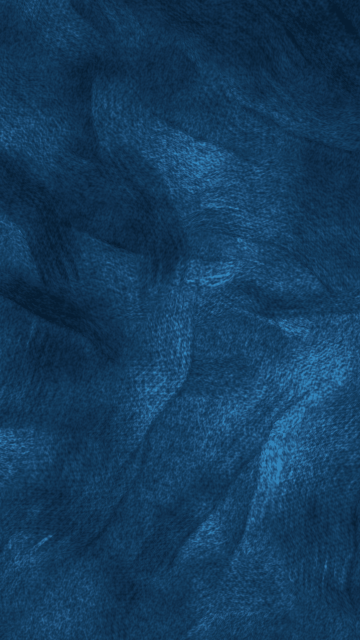
Write a Shadertoy shader that draws this texture.

```glsl
// Dark blue painted plaster: overlapping curved brush sweeps with fine leathery grain.

#define STROKES 32        // number of overlapping sweeps
#define STROKE_TONE 3.7   // spread of sweep brightness
#define EDGE 0.008        // softness of the crisp side of a sweep
#define CREASE 1.1        // depth of the dark line along that side
#define GLINT 2.8         // strength of bright scuffs at sweep ends
#define CLOUD 1.5         // contrast of the broad patches
#define GRAIN 1.6         // contrast of the fine grain
#define GRAIN_SCALE 92.0  // grain cells per canvas width
#define MID_TONE 1.95     // average position on the colour ramp

const vec3 RAMP[6] = vec3[6](
    vec3(0.04, 0.15, 0.25), vec3(0.06, 0.19, 0.31), vec3(0.07, 0.23, 0.36),
    vec3(0.09, 0.27, 0.42), vec3(0.13, 0.33, 0.50), vec3(0.16, 0.42, 0.61));

vec2 hash2(vec2 c) {
    vec2 k = vec2(dot(c, vec2(127.1, 311.7)), dot(c, vec2(269.5, 183.3)));
    return fract(sin(k) * 43758.55);
}

float cornerSlope(vec2 cell, vec2 offset) {
    float a = 6.2832 * hash2(cell).x;
    return dot(vec2(cos(a), sin(a)), offset);
}

// Gradient noise, roughly -1 to 1
float noise(vec2 p) {
    vec2 i = floor(p), f = p - i;
    vec2 u = f * f * f * (f * (f * 6.0 - 15.0) + 10.0);
    vec2 e = vec2(1.0, 0.0);
    float low = mix(cornerSlope(i, f), cornerSlope(i + e, f - e), u.x);
    float high = mix(cornerSlope(i + e.yx, f - e.yx), cornerSlope(i + 1.0, f - 1.0), u.x);
    return 1.5 * mix(low, high, u.y);
}

mat2 rotation(float a) {
    float c = cos(a), s = sin(a);
    return mat2(c, -s, s, c);
}

// Pits and flecks of several sizes, only slightly stretched along x
float leather(vec2 q) {
    q *= GRAIN_SCALE;
    return 0.75 * noise(q * vec2(0.85, 1.2)) + 0.7 * noise(q * vec2(1.6, 2.1) + 37.0)
         + 0.3 * noise(q * vec2(0.4, 0.55) + 71.0);
}

// Broad light and shade: dark top, glowing lower right, cloudy patches
float broadTone(vec2 p, vec2 uv) {
    float cloud = noise(p * 2.4 + 3.0) + 0.5 * noise(p * 5.0 + 11.0)
                + 0.4 * noise(p * 11.0) + 0.3 * noise(p * 26.0);
    vec2 glow = (uv - vec2(0.78, 0.40)) / vec2(0.30, 0.16);
    float top = smoothstep(0.72, 1.0, uv.y);
    float bottom = 1.0 - smoothstep(0.0, 0.2, uv.y);
    return CLOUD * cloud + 1.3 * exp(-dot(glow, glow)) - 1.5 * top - 0.5 * bottom + 0.1;
}

vec3 ramp(float tone) {
    tone = clamp(tone, -0.8, 6.0);
    int k = int(clamp(floor(tone), 0.0, 4.0));
    return mix(RAMP[k], RAMP[k + 1], tone - float(k));
}

void mainImage(out vec4 fragColor, in vec2 fragCoord) {
    vec2 uv = fragCoord / iResolution.xy;
    vec2 p = fragCoord / iResolution.x;
    vec2 canvas = vec2(1.0, iResolution.y / iResolution.x);

    float relief = 0.0;
    float grain = leather(rotation(1.2) * p);

    // Lay the sweeps over one another, each carrying its own grain direction
    for (int n = 0; n < STROKES; n++) {
        float id = float(n) + 1.0;
        vec2 shape = hash2(vec2(id, 5.0)), look = hash2(vec2(id, 23.0));
        vec2 pose = hash2(vec2(id, 41.0));
        vec2 spot = fract(id * vec2(0.7549, 0.5698));
        float len = mix(0.14, 0.42, shape.x);
        float width = mix(0.04, 0.15, shape.y);

        // Bent local frame: low sweeps climb to the right, high ones fall
        float angle = mix(0.65, -0.95, smoothstep(0.4, 0.7, spot.y)) + 1.2 * (pose.x - 0.5);
        angle += look.y > 0.5 ? 3.1416 : 0.0;
        vec2 q = rotation(angle) * (p - spot * canvas);
        q.y += mix(-1.2, 1.2, pose.y) * q.x * q.x + 0.02 * noise(p * 6.0 + id * 7.0);
        float side = q.y / width;
        float streak = noise(q * vec2(7.0, 60.0) + id * 9.0);
        float bristle = noise(q * vec2(16.0, 125.0) + id * 5.0);

        // Soft on one side, crisp on the other, ragged at both ends
        float ends = 1.0 - smoothstep(0.5, 1.0, abs(q.x) / len + 0.2 * streak);
        float crisp = 1.0 - smoothstep(-EDGE, EDGE, q.y - width + 0.004 * bristle);
        float mask = ends * crisp * smoothstep(-1.3, 0.2, side);

        float tone = STROKE_TONE * (look.x - 0.5) + 0.5 * side + 0.5 * streak + 0.5 * bristle;
        relief = mix(relief, tone, 0.85 * mask);
        grain = mix(grain, leather(q + id), smoothstep(0.2, 0.5, mask));

        // Dark crease beside the crisp side and a bright scuff near one end
        float gap = (q.y - width) / 0.007;
        relief -= CREASE * ends * exp(-gap * gap) * smoothstep(0.35, 0.65, shape.x);
        vec2 scuff = (q - vec2(0.55 * len, 0.6 * width)) / vec2(0.06, 0.035);
        relief += GLINT * exp(-dot(scuff, scuff)) * smoothstep(0.0, 0.7, streak + 0.5 * bristle)
                * step(0.65, shape.y);
    }

    // Lit areas show more grain than shaded ones
    float tone = MID_TONE + broadTone(p, uv) + relief;
    float grainDepth = GRAIN * mix(0.6, 1.25, smoothstep(0.0, 4.0, tone));
    fragColor = vec4(ramp(tone + grainDepth * grain), 1.0);
}
```
